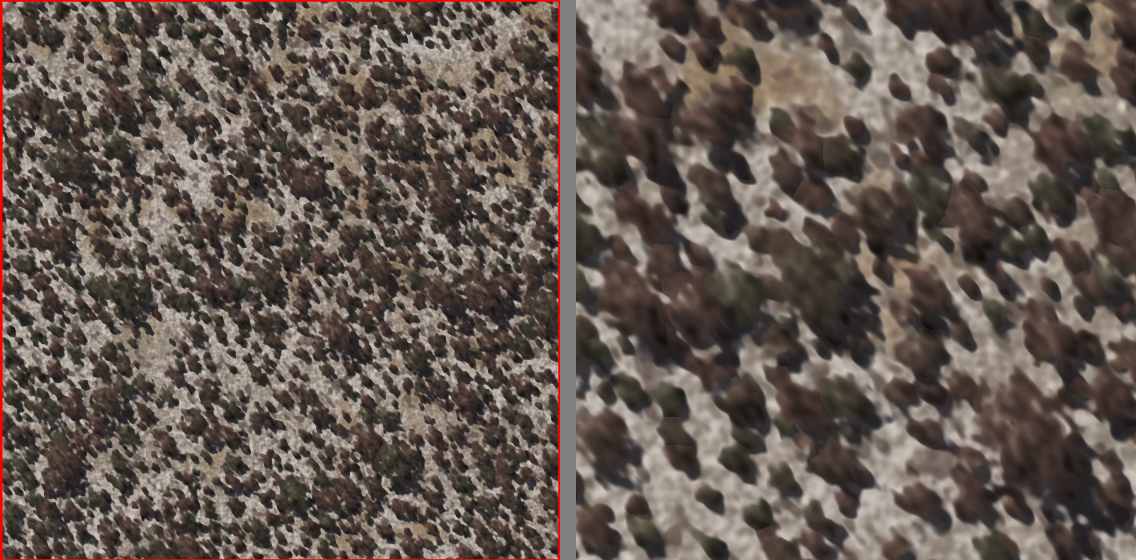
Left: the whole. Right: its middle third, enlarged.
A Shadertoy shader for this texture:

```glsl
// Dry scrubland seen from the air: pale stony soil with ochre grass, covered by
// ragged shrubs that cast shadows to the lower right, inside a thin red frame.
// Shrubs are jittered grid cells in three sizes; gradient noise frays their edges.

const vec2 SHADE_DIR = vec2(0.64, -0.768);       // shadows fall this way
const vec3 STONE  = vec3(0.71, 0.68, 0.65);
const vec3 SOIL   = vec3(0.59, 0.54, 0.49);
const vec3 OCHRE  = vec3(0.56, 0.46, 0.35);
const vec3 LITTER = vec3(0.37, 0.32, 0.29);
const vec3 BROWN  = vec3(0.29, 0.22, 0.195);
const vec3 OLIVE  = vec3(0.245, 0.235, 0.185);
const vec3 SHADOW = vec3(0.13, 0.125, 0.14);
const vec3 FRAME  = vec3(1.0, 0.0, 0.0);
const vec4 FRAME_WIDTH = vec4(0.0045, 0.0013, 0.003, 0.003); // left, bottom, right, top
const float EDGE_SOFTNESS = 0.28;
const float RAGGEDNESS = 1.1;
const float CLUSTER_SCALE = 5.0;
const float CLUSTERING = 0.8;

vec2 hash2(vec2 p) {
    vec3 q = fract(p.xyx * vec3(0.1031, 0.1030, 0.0973));
    q += dot(q, q.yzx + 33.33);
    return fract((q.xx + q.yz) * q.zy);
}

// Gradient noise, roughly -0.7 to 0.7
float gradientNoise(vec2 p) {
    vec2 i = floor(p), f = p - i;
    vec2 u = f * f * f * (f * (f * 6.0 - 15.0) + 10.0);
    vec2 e = vec2(1.0, 0.0);
    float a = dot(hash2(i) * 2.0 - 1.0, f);
    float b = dot(hash2(i + e) * 2.0 - 1.0, f - e);
    float c = dot(hash2(i + e.yx) * 2.0 - 1.0, f - e.yx);
    float d = dot(hash2(i + e.xx) * 2.0 - 1.0, f - e.xx);
    return mix(mix(a, b, u.x), mix(c, d, u.x), u.y);
}

// Components along and across the shadow direction
vec2 shadeAxes(vec2 v) {
    return vec2(dot(v, SHADE_DIR), dot(v, vec2(-SHADE_DIR.y, SHADE_DIR.x)));
}

float segmentDistance(vec2 p, vec2 a, vec2 b) {
    vec2 ab = b - a;
    return length(p - a - ab * clamp(dot(p - a, ab) / dot(ab, ab), 0.0, 1.0));
}

vec3 paintGround(vec2 uv, vec2 grain) {
    float patches = gradientNoise(uv * 7.0 + 31.0) + 0.6 * gradientNoise(uv * 19.0 + 5.0);
    float grit = gradientNoise(uv * 95.0) + 0.8 * gradientNoise(uv * 175.0 + 9.0);
    vec3 col = mix(SOIL, STONE, smoothstep(-0.5, 0.5, patches + 0.8 * grit));

    // Dry grass, more of it toward the upper right
    float grass = gradientNoise(uv * 9.0 + 77.0) + 0.5 * gradientNoise(uv * 30.0 + 3.0);
    grass += 0.25 * (uv.x + uv.y - 1.2);
    col = mix(col, OCHRE, 0.75 * smoothstep(0.05, 0.4, grass));

    // Worn trail
    float trail = segmentDistance(uv, vec2(0.62, 0.76), vec2(0.88, 0.91));
    trail += 0.012 * gradientNoise(uv * 25.0);
    col = mix(col, SOIL * 1.1, 0.7 * smoothstep(0.009, 0.003, trail));

    // Twigs and litter
    float litter = gradientNoise(grain * 48.0 + 13.0) + 0.8 * gradientNoise(grain * 110.0 + 4.0);
    col = mix(col, LITTER, 0.8 * smoothstep(0.08, 0.42, litter));
    return col * (1.0 + 0.22 * grit);
}

vec3 paintShrubs(vec3 col, vec2 uv, float cells, float density, float seed, float leaf) {
    vec2 p = uv * cells, base = floor(p);
    float crown = 9.0, shade = 9.0, lit = 0.0, green = 0.0;
    for (int y = -1; y <= 1; y++)
    for (int x = -1; x <= 1; x++) {
        vec2 cell = base + vec2(x, y);
        vec2 place = hash2(cell + seed), kind = hash2(cell + seed + 57.0);
        float cluster = gradientNoise((cell + 0.5) / cells * CLUSTER_SCALE + 40.0);
        if (kind.x > density + CLUSTERING * cluster) continue;
        float radius = mix(0.22, 0.42, kind.y);
        vec2 q = shadeAxes(p - cell - 0.15 - 0.7 * place) / radius;
        shade = min(shade, length((q - vec2(0.8, 0.0)) * vec2(0.75, 1.15)));
        float d = length(q * vec2(0.8, 1.1));
        if (d < crown) {
            crown = d;
            lit = -q.x;
            green = hash2(cell + seed + 113.0).x;
        }
    }
    float fray = RAGGEDNESS * leaf;
    float inner = 1.0 - EDGE_SOFTNESS, outer = 1.0 + EDGE_SOFTNESS;
    float shadeMask = 1.0 - smoothstep(inner, outer, shade + fray);
    float crownMask = 1.0 - smoothstep(inner, outer, crown + fray);
    float greenness = smoothstep(0.4, 0.9, green + 0.3 * (0.5 - uv.x));
    vec3 foliage = mix(BROWN, OLIVE, greenness) * (1.0 + 0.25 * clamp(lit, -1.0, 1.0) + 0.8 * leaf);
    col = mix(col, SHADOW, 0.86 * shadeMask);
    return mix(col, foliage, 0.88 * crownMask);
}

void mainImage(out vec4 fragColor, in vec2 fragCoord) {
    float pixel = 1.0 / iResolution.y;
    vec2 uv = fragCoord * pixel, size = iResolution.xy * pixel;
    vec2 grain = shadeAxes(uv) * vec2(0.65, 1.0) + 3.0;
    float leaf = gradientNoise(grain * 80.0) + 0.7 * gradientNoise(grain * 165.0 + 21.0);

    // Ground, then shrubs from small to large
    vec3 col = paintGround(uv, grain);
    col = paintShrubs(col, uv, 45.0, 0.66, 211.0, leaf);
    col = paintShrubs(col, uv, 25.0, 0.70, 423.0, leaf);
    col = paintShrubs(col, uv, 13.0, 0.20, 635.0, leaf);

    // Frame
    vec2 low = uv - FRAME_WIDTH.xy, high = size - uv - FRAME_WIDTH.zw;
    float inset = min(min(low.x, low.y), min(high.x, high.y));
    col = mix(FRAME, col, smoothstep(-0.5 * pixel, 0.5 * pixel, inset));
    fragColor = vec4(clamp(col, 0.0, 1.0), 1.0);
}
```
